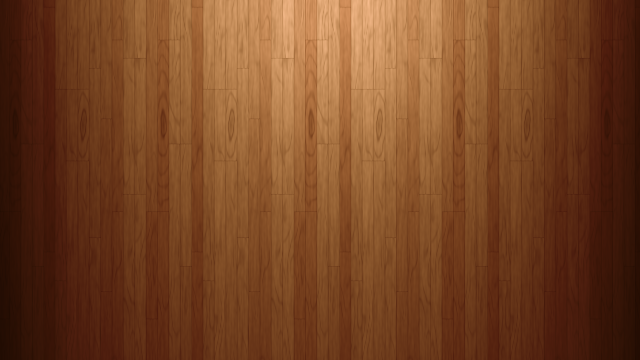
A Shadertoy shader for this texture:

```glsl
// Upright wooden planks under a warm lamp at the top centre.
// A group of 13 planks repeats across the canvas; each has butt joints, a tone
// and grain drawn as thin contour lines of stretched gradient noise or oval knots.

vec2 gradientAt(vec2 cell) {
    vec3 h = fract(cell.xyx * vec3(0.1031, 0.1030, 0.0973));
    h += dot(h, h.yzx + 33.33);
    float angle = 6.2832 * fract((h.x + h.y) * h.z);
    return vec2(cos(angle), sin(angle));
}

float gradientNoise(vec2 p) {
    vec2 i = floor(p), f = p - i;
    vec2 u = f * f * f * (f * (f * 6.0 - 15.0) + 10.0);
    vec2 e = vec2(0.0, 1.0);
    return mix(mix(dot(gradientAt(i), f),
                   dot(gradientAt(i + e.yx), f - e.yx), u.x),
               mix(dot(gradientAt(i + e.xy), f - e.xy),
                   dot(gradientAt(i + e.yy), f - e.yy), u.x), u.y);
}

// Per plank: upper joint, lower joint (measured down from the top), tone.
const vec3 planks[13] = vec3[13](
    vec3(0.111, 0.588, 0.91), vec3(0.111, 0.400, 1.01), vec3(0.400, 0.740, 0.99),
    vec3(0.020, 0.700, 0.90), vec3(0.248, 0.780, 1.01), vec3(0.248, 0.447, 1.05),
    vec3(0.248, 0.447, 1.03), vec3(0.190, 0.660, 1.01), vec3(0.330, 0.810, 0.96),
    vec3(0.111, 0.588, 0.94), vec3(0.162, 0.540, 1.02), vec3(0.162, 0.540, 1.04),
    vec3(0.588, 0.886, 0.94));

// Signed grain: negative in dark veins, positive in pale fibres.
float woodGrain(float across, float down, int id, float segment) {
    vec2 seed = vec2(float(id) * 17.0, segment * 31.0 + float(id) * 5.0);
    float warp = gradientNoise(vec2(across * 1.1, down * 6.0) + seed);
    float wobble = gradientNoise(vec2(across * 2.0, down * 28.0) + seed + 11.0);
    float fibre = gradientNoise(vec2(across * 4.5, down * 11.0) + seed + 7.0);
    float fleck = gradientNoise(vec2(across * 6.0, down * 55.0) + seed + 3.0);
    float rings = across * 1.3 + warp * 3.0 + wobble * 0.25;
    float eye = 0.0;
    float strength = 0.10 * smoothstep(-0.35, 0.35, gradientNoise(vec2(across, down * 9.0) + seed + 19.0));

    // Knots with nested ovals that stretch into flames
    if ((id == 0 || id == 6) && segment == 1.0) {
        vec2 fromKnot = vec2((across - 0.5) * 1.3, (down - 0.347) * 8.0);
        float radius = length(fromKnot);
        rings = radius * 2.8 + warp * 0.6 + wobble * 0.3;
        eye = exp(-radius * radius * 16.0);
        strength = 0.08 + 0.10 * exp(-radius * radius * 3.0);
    }
    float vein = pow(0.5 + 0.5 * cos(6.2832 * rings), 5.0);
    return 0.015 - strength * vein + 0.09 * fibre + 0.05 * fleck - 0.15 * eye;
}

// Warm ramp from dark umber to pale honey
vec3 woodColour(float light, float tone) {
    float green = max(0.93 * light - 0.165, 0.38 * light);
    vec3 colour = vec3(light, green, 0.59 * light * light);
    return colour * mix(vec3(1.025, 0.965, 0.94), vec3(1.0), smoothstep(0.90, 1.0, tone));
}

void mainImage(out vec4 fragColor, in vec2 fragCoord) {
    vec2 uv = fragCoord / iResolution.xy;
    float down = 1.0 - uv.y;
    float pixel = 1.0 / iResolution.y;

    // Plank layout
    float column = (uv.x - 0.2461) / 0.01778;
    float across = fract(column);
    int id = int(mod(floor(column), 13.0));
    vec3 plank = planks[id];
    float segment = step(plank.x, down) + step(plank.y, down);
    float tone = plank.z + 0.05 * gradientNoise(vec2(float(id) * 3.7, segment * 5.3) + 0.4);

    // Seams between planks and at their ends
    float sideGap = min(across, 1.0 - across) * 0.0316;
    float endGap = min(abs(down - plank.x), abs(down - plank.y));
    float seamWidth = 0.0012 + pixel * 0.6;
    float sideSeam = 1.0 - smoothstep(0.0, seamWidth, sideGap);
    float endSeam = 1.0 - smoothstep(0.0, seamWidth, endGap);

    // Lamp glow and side falloff, flat in the middle and steep at the borders
    float side = (uv.x - 0.505) * 2.0;
    float side2 = side * side;
    vec2 fromLamp = vec2(uv.x - 0.525, down);
    float light = (0.68 - 0.26 * down) * exp(-0.55 * side2 - 0.55 * side2 * side2 * side2);
    light += 0.20 * exp(-dot(fromLamp * fromLamp, vec2(18.0, 5.0)));

    light *= tone * (1.0 + woodGrain(across, down, id, segment));
    light *= 1.0 - 0.10 * sideSeam;
    light *= 1.0 - 0.08 * endSeam;
    fragColor = vec4(clamp(woodColour(light, tone), 0.0, 1.0), 1.0);
}
```
